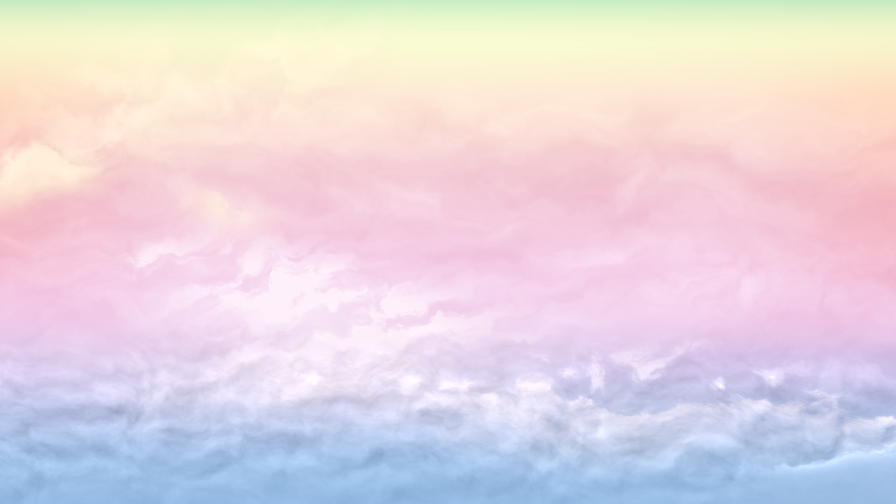
Reproduce this texture procedurally as a Shadertoy shader.

```glsl
#define OCTAVES 7
#define ROUGHNESS 0.54
#define WARP 0.08
#define EDGE_TINT 0.09
#define HAZE_GAIN 0.62
#define WISP_GAIN 0.95
#define PUFF_GAIN 0.9
#define RELIEF 0.13
#define CLOUD_WHITE vec3(0.98, 0.93, 0.97)
#define CLOUD_CREAM vec3(1.0, 0.95, 0.85)

// Noise
float hash(vec2 p) {
    vec3 q = fract(vec3(p.xyx) * 0.1031);
    q += dot(q, q.yzx + 33.33);
    return fract((q.x + q.y) * q.z);
}

float noise(vec2 p) {
    vec2 i = floor(p), f = fract(p);
    f = f * f * (3.0 - 2.0 * f);
    return mix(mix(hash(i), hash(i + vec2(1, 0)), f.x),
               mix(hash(i + vec2(0, 1)), hash(i + vec2(1, 1)), f.x), f.y);
}

float fbm(vec2 p) {
    float sum = 0.0, amp = 1.0, total = 0.0;
    for (int i = 0; i < OCTAVES; i++) {
        sum += amp * noise(p);
        total += amp;
        p = mat2(1.6, 1.2, -1.2, 1.6) * p + 7.3;
        amp *= ROUGHNESS;
    }
    return sum / total;
}

// Soft tilted ellipse
float blob(vec2 uv, vec2 center, vec2 radius, float slope) {
    vec2 d = uv - center;
    d.y -= slope * d.x;
    d /= radius;
    return exp(-dot(d, d));
}

// Pastel ramp, from the bottom to the top
vec3 skyRamp(float y) {
    vec3 stops[12] = vec3[12](
        vec3(0.58, 0.73, 0.89), vec3(0.62, 0.74, 0.89), vec3(0.70, 0.75, 0.90),
        vec3(0.82, 0.76, 0.91), vec3(0.93, 0.76, 0.89), vec3(0.95, 0.76, 0.87),
        vec3(0.95, 0.76, 0.84), vec3(0.95, 0.77, 0.82), vec3(0.97, 0.82, 0.81),
        vec3(0.99, 0.89, 0.81), vec3(0.97, 0.96, 0.80), vec3(0.77, 0.91, 0.75));
    float t = clamp(y, 0.0, 1.0) * 11.0;
    int i = min(int(t), 10);
    float f = t - float(i);
    return mix(stops[i], stops[i + 1], i == 10 ? f * f : f);
}

// Height of the lower cloud bank's bright rim
float bankTop(float x) {
    return 0.225 - 0.035 * smoothstep(0.58, 0.70, x)
         + 0.025 * smoothstep(0.70, 0.82, x) - 0.05 * smoothstep(0.88, 1.0, x);
}

void mainImage(out vec4 fragColor, in vec2 fragCoord) {
    vec2 uv = fragCoord / iResolution.xy;
    vec2 p = fragCoord / iResolution.y;
    vec2 warp = vec2(fbm(p * 5.0), fbm(p * 5.0 + 19.0)) - 0.5;
    vec2 w = uv + warp * WARP;

    // Sky, richer at the sides and paler in the centre
    vec3 color = skyRamp(uv.y);
    float side = smoothstep(0.28, 0.58, abs(uv.x - 0.5));
    float warmBand = smoothstep(0.32, 0.55, uv.y) * smoothstep(0.98, 0.75, uv.y);
    color -= EDGE_TINT * side * warmBand * vec3(-0.1, 0.5, 0.9);
    color += vec3(0.01, 0.04, 0.04) * blob(uv, vec2(0.5, 0.62), vec2(0.4, 0.45), 0.0);

    // Broad haze
    float soft = fbm(p * vec2(6.0, 9.0) + warp * 2.0);
    float haze = 0.70 * blob(w, vec2(0.40, 0.25), vec2(0.22, 0.10), -0.1)
               + 0.45 * blob(w, vec2(0.66, 0.16), vec2(0.25, 0.07), -0.1)
               + 0.40 * blob(w, vec2(0.15, 0.28), vec2(0.17, 0.12), 0.0)
               + 0.60 * blob(w, vec2(0.35, 0.40), vec2(0.24, 0.12), -0.3)
               + 0.30 * blob(w, vec2(0.72, 0.42), vec2(0.25, 0.12), 0.0);
    color = mix(color, CLOUD_WHITE, min(HAZE_GAIN * haze * (0.2 + 1.5 * soft), 0.75));

    // Cream clouds at the upper left, lit from above
    vec2 c = p * vec2(9.0, 11.0) + warp * 3.0;
    float billow = fbm(c);
    float glow = billow - fbm(c + vec2(-0.2, 0.4));
    float cream = 1.0 * blob(w, vec2(0.045, 0.665), vec2(0.06, 0.055), 0.4)
                + 0.6 * blob(w, vec2(0.15, 0.80), vec2(0.10, 0.11), 0.0)
                + 0.6 * blob(w, vec2(0.33, 0.86), vec2(0.08, 0.11), 0.0)
                + 0.55 * blob(w, vec2(0.24, 0.58), vec2(0.055, 0.04), -0.3);
    float creamMask = cream * (0.2 + 0.9 * smoothstep(0.38, 0.62, billow));
    color = mix(color, CLOUD_CREAM, clamp(creamMask, 0.0, 0.85));
    color += 0.12 * min(cream, 1.0) * glow;

    // Faint streaks across the middle
    float streak = fbm(p * vec2(7.0, 16.0) + warp * 3.0) - 0.5;
    float streakBand = smoothstep(0.25, 0.45, uv.y) * smoothstep(0.88, 0.7, uv.y);
    color += 0.15 * streak * streakBand * vec3(0.35, 1.0, 0.8);

    // Bright wisps climbing to the right, in a field that falls to the right
    vec2 slant = vec2(p.x + 0.4 * p.y, p.y - 0.35 * p.x);
    float fiber = smoothstep(0.40, 0.68, fbm(slant * vec2(11.0, 25.0) + warp * 5.0));
    float wisps = 1.1 * blob(w, vec2(0.30, 0.44), vec2(0.12, 0.07), -0.15)
                + blob(w, vec2(0.43, 0.38), vec2(0.13, 0.08), -0.2)
                + 0.6 * blob(w, vec2(0.18, 0.49), vec2(0.04, 0.03), 0.0)
                + 0.5 * blob(w, vec2(0.38, 0.29), vec2(0.18, 0.06), -0.1)
                + 0.3 * blob(w, vec2(0.80, 0.43), vec2(0.16, 0.07), 0.0);
    color = mix(color, CLOUD_WHITE + 0.02, clamp(WISP_GAIN * wisps * fiber, 0.0, 0.9));

    // Puffs, lit from above, along the lower bank
    vec2 q = p * vec2(16.0, 27.0) + warp * 2.5;
    float body = fbm(q);
    float lit = body - fbm(q + vec2(-0.2, 0.5));
    float depth = bankTop(uv.x) + (body - 0.5) * 0.10 - uv.y;
    float rim = smoothstep(-0.012, 0.012, depth) * exp(-max(depth, 0.0) * 19.0);
    rim *= smoothstep(0.42, 0.54, uv.x);
    float scatter = blob(uv, vec2(0.59, 0.28), vec2(0.09, 0.045), -0.2)
                  + blob(uv, vec2(0.76, 0.26), vec2(0.13, 0.06), 0.0)
                  + 0.6 * blob(uv, vec2(0.38, 0.27), vec2(0.16, 0.06), -0.1);
    float puffs = rim * (0.5 + 1.6 * lit) + 0.6 * scatter * smoothstep(0.5, 0.68, body);
    color = mix(color, CLOUD_WHITE, clamp(PUFF_GAIN * puffs, 0.0, 0.9));
    float lower = smoothstep(0.38, 0.22, uv.y) * (0.4 + 0.6 * smoothstep(0.0, 0.12, uv.y));
    color += RELIEF * lower * (1.2 * lit + body - 0.5);

    // Blue bank with a broken rim in the lower right corner
    float ridge = 0.045 + 0.28 * (uv.x - 0.78) + (body - 0.5) * 0.05 - uv.y;
    float corner = smoothstep(0.76, 0.92, uv.x);
    color = mix(color, vec3(0.62, 0.74, 0.89), 0.55 * corner * smoothstep(0.0, 0.03, ridge));
    float glint = smoothstep(-0.012, 0.006, ridge) * exp(-max(ridge, 0.0) * 60.0);
    color += 0.16 * corner * glint * smoothstep(0.3, 0.6, soft);

    fragColor = vec4(clamp(color, 0.0, 1.0), 1.0);
}
```
